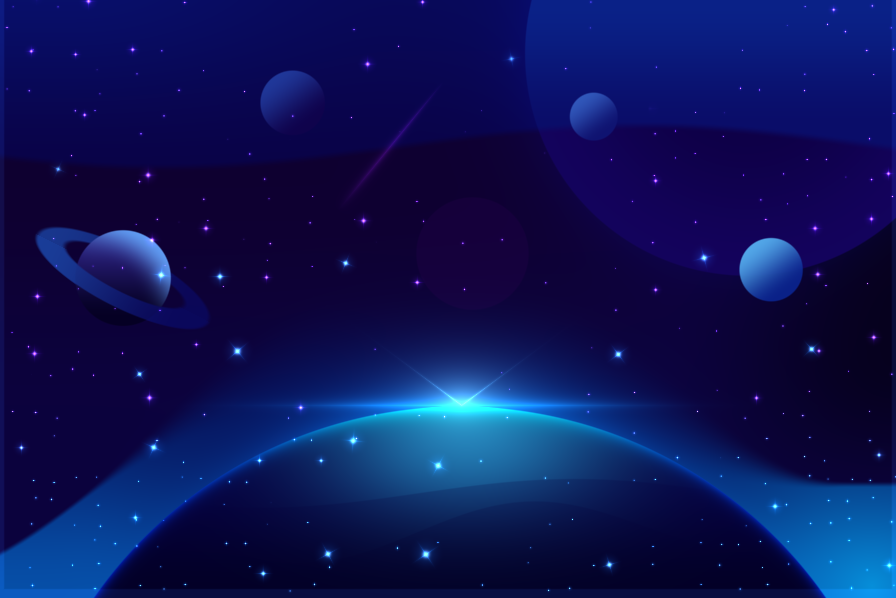
Reproduce this background procedurally as a WebGL 2 fragment shader.

```glsl
#version 300 es
precision highp float;
// Deep space over a glowing planet horizon: sky wave, huge pale disc, small
// lit planets, a ringed planet, a comet and hashed star grids, layered back
// to front with signed distances and soft glows.
uniform vec2 u_resolution;
out vec4 fragColor;

#define DOME_CENTER vec2(0.770, -0.427)
#define DOME_RADIUS 0.747
#define SUNRISE vec2(0.773, 0.322)
#define RING_SIZE vec2(0.160, 0.049)
#define CYAN vec3(0.02, 0.88, 0.94)
#define VIOLET vec3(0.42, 0.08, 0.95)
#define STAR_BLUE vec3(0.1, 0.55, 1.0)

// Antialiased coverage of a signed distance
float cover(float d) { return 1.0 - smoothstep(-1.0, 1.0, d * u_resolution.y); }
float disc(vec2 p, vec2 c, float r) { return cover(length(p - c) - r); }
mat2 rotation(float a) { return mat2(cos(a), -sin(a), sin(a), cos(a)); }

vec3 hash3(vec2 p) {
  vec3 q = fract(p.xyx * vec3(0.1031, 0.1030, 0.0973));
  q += dot(q, q.yxz + 33.33);
  return fract((q.xxy + q.yzz) * q.zyx);
}

vec3 sky(vec2 p) {
  vec3 low = mix(vec3(0.045, 0.008, 0.24), vec3(0.055, 0.0, 0.19), smoothstep(0.3, 0.7, p.y));
  low *= 1.0 - 0.5 * smoothstep(1.1, 1.5, p.x) * smoothstep(0.1, 0.4, p.y);
  float side = smoothstep(0.1, 0.65, abs(p.x - 0.77));
  float lift = smoothstep(0.7, 1.05, p.y) * (0.5 + 0.5 * side);
  vec3 high = mix(vec3(0.035, 0.01, 0.28), vec3(0.03, 0.06, 0.42), lift);
  float wave = 0.755 + 0.035 * sin((p.x - 0.67) * 3.93);
  float above = smoothstep(-0.008, 0.008, p.y - wave);
  vec3 col = mix(low, high, above);
  // Huge translucent disc, bluer above the wave
  float r = length(p - vec2(1.25, 0.91));
  vec3 lower = mix(vec3(0.055, 0.0, 0.28), vec3(0.075, 0.01, 0.36), smoothstep(0.12, 0.37, r));
  vec3 upper = mix(vec3(0.04, 0.05, 0.41), vec3(0.04, 0.13, 0.53), smoothstep(0.78, 1.0, p.y));
  col += vec3(0.0, 0.01, 0.07) * exp(-max(r - 0.371, 0.0) * 18.0);
  col = mix(col, mix(lower, upper, above), cover(r - 0.371));
  return mix(col, vec3(0.12, 0.0, 0.27), 0.45 * disc(p, vec2(0.791, 0.576), 0.094));
}

// Ball lit from the upper left
vec3 ball(vec3 col, vec2 p, vec2 c, float r, vec3 lit, vec3 dark) {
  float s = 0.5 + 0.5 * dot((p - c) / r, vec2(-0.6, 0.8));
  return mix(col, mix(dark, lit, smoothstep(0.1, 1.0, s)), 0.93 * disc(p, c, r));
}

float ellipse(vec2 q, vec2 size) { return (length(q / size) - 1.0) * size.y; }

vec3 ringedPlanet(vec3 col, vec2 p) {
  p -= vec2(0.206, 0.535);
  vec2 q = rotation(-0.47) * p;
  float hole = ellipse(q - vec2(0.0, 0.006), RING_SIZE * vec2(0.7, 0.58));
  float ring = 0.88 * cover(max(ellipse(q, RING_SIZE), -hole));
  vec3 ringColor = mix(vec3(0.1, 0.24, 0.6), vec3(0.04, 0.03, 0.36), smoothstep(-0.15, 0.12, q.x));
  vec3 shade = mix(vec3(0.02, 0.0, 0.14), vec3(0.16, 0.12, 0.48), smoothstep(-0.07, 0.07, p.y));
  float rim = smoothstep(0.045, 0.125, length(p + vec2(0.025, 0.03)));
  rim *= smoothstep(-0.03, 0.07, dot(p, vec2(0.6, 0.8)));
  shade = mix(shade, vec3(0.38, 0.62, 0.96), rim);
  col = mix(mix(col, ringColor, ring), shade, disc(p, vec2(0.0), 0.08));
  return mix(col, ringColor, ring * step(q.y, 0.0));
}

// Blue air outside the dome, then the dome with its rim and inner light
vec3 horizon(vec3 col, vec2 p) {
  float d = length(p - DOME_CENTER) - DOME_RADIUS;
  float x = p.x - SUNRISE.x;
  float side = smoothstep(0.15, 0.65, abs(x));
  float soft = mix(0.12, 0.006, side);
  float airTop = 0.03 + 0.37 * smoothstep(-0.15, 0.55, p.x) - 0.21 * smoothstep(0.85, 1.4, p.x);
  vec3 air = mix(vec3(0.02, 0.07, 0.36), vec3(0.02, 0.34, 0.7), exp(-p.y * p.y * 20.0) * side);
  air += vec3(0.0, 0.28, 0.22) * exp(-6.0 * length(p - vec2(1.46, 0.02)));
  col = mix(col, air, 0.9 * smoothstep(-soft, soft, airTop - p.y));
  col += vec3(0.01, 0.28, 0.42) * exp(-max(d, 0.0) / 0.045 - x * x * 9.0);
  float top = exp(-x * x * 11.0);
  vec3 ground = mix(vec3(0.01, 0.0, 0.15), vec3(0.02, 0.0, 0.24), smoothstep(0.0, 0.2, p.y));
  vec2 g = (p - vec2(0.785, 0.265)) / vec2(0.25, 0.14);
  float fold = p.y - 0.175 - 0.024 * sin((p.x - 0.7) * 6.0);
  float light = exp(-dot(g, g)) * (1.0 - 0.22 * cover(fold));
  light *= 1.0 - 0.2 * cover(fold + 0.065 - 0.03 * sin(p.x * 9.0));
  ground += vec3(0.1, 0.46, 0.44) * light;
  vec3 rim = mix(vec3(0.0, 0.08, 0.65), CYAN, top);
  ground = mix(ground, rim, exp(min(d, 0.0) / mix(0.007, 0.017, top)));
  return mix(col, ground, cover(d));
}

// Sunrise halo, flat streak and two slanted rays
vec3 flare(vec2 q) {
  float up = smoothstep(-0.012, 0.01, q.y);
  float streak = exp(-abs(q.y) * 130.0 - q.x * q.x * 22.0);
  float ray = up * exp(-abs(abs(q.x) - q.y * 1.35) * 450.0 - length(q) * 25.0);
  float halo = exp(-length(q * vec2(0.7, 1.0)) * 28.0) * (0.35 + 0.65 * up);
  return vec3(0.05, 0.45, 0.65) * streak + vec3(0.35, 0.7, 0.8) * ray + vec3(0.45, 0.65, 0.6) * halo;
}

// One jittered four-armed star per grid cell
vec3 stars(vec2 p, float cell, float reach, float density, float turn, vec3 tint) {
  vec3 h = hash3(floor(p / cell) + cell * 400.0);
  vec2 q = rotation(turn * h.x) * (fract(p / cell) - 0.3 - 0.4 * h.xy) * cell;
  vec2 a = abs(q) / (reach * (0.55 + 0.45 * fract(h.z * 37.0)));
  float arms = exp(-a.x * 3.0 - a.y * 22.0) + exp(-a.y * 3.0 - a.x * 22.0);
  float fade = max(0.0, 1.0 - length(a));
  vec3 core = mix(tint, vec3(1.0), 0.5) * exp(-dot(a, a) * 40.0);
  return smoothstep(0.0, 0.04, density - h.z) * (tint * (arms + 0.25 * fade) * fade + core);
}

void main() {
  vec2 p = gl_FragCoord.xy / u_resolution * vec2(1.5, 1.0);
  vec3 col = sky(p);
  // Comet trail
  vec2 q = p - vec2(0.566, 0.648), trail = vec2(0.176, 0.215);
  float t = clamp(dot(q, trail) / dot(trail, trail), 0.0, 1.0);
  col += vec3(0.17, 0.03, 0.24) * exp(-length(q - trail * t) / mix(0.006, 0.0015, t)) * sin(t * 3.14);
  // Planets
  col = ball(col, p, vec2(0.49, 0.828), 0.054, vec3(0.13, 0.23, 0.62), vec3(0.06, 0.01, 0.3));
  col = ball(col, p, vec2(0.994, 0.805), 0.04, vec3(0.2, 0.36, 0.75), vec3(0.06, 0.08, 0.45));
  col = ball(col, p, vec2(1.291, 0.549), 0.053, vec3(0.34, 0.7, 0.95), vec3(0.04, 0.14, 0.56));
  col = horizon(ringedPlanet(col, p), p);
  // Stars: violet in the sky, blue near the horizon
  float side = smoothstep(0.15, 0.6, abs(p.x - 0.77));
  float low = 1.0 - smoothstep(0.2, 0.36, p.y);
  vec3 tint = mix(VIOLET, STAR_BLUE, low);
  col += stars(p, 0.036, 0.007, 0.1 + 0.2 * side + 0.15 * low, 0.0, tint);
  col += stars(p, 0.095, 0.02, 0.1 + 0.28 * side, 0.0, tint);
  col += stars(p, 0.16, 0.034, 0.4 - 0.32 * smoothstep(0.3, 0.65, p.y), 1.5, STAR_BLUE);
  col += flare(p - SUNRISE);
  // Faint lighter frame on the sides and bottom
  col += vec3(0.02, 0.05, 0.1) * cover(min(min(p.x, 1.5 - p.x) - 0.007, p.y - 0.015));
  fragColor = vec4(clamp(col, 0.0, 1.0), 1.0);
}
```
